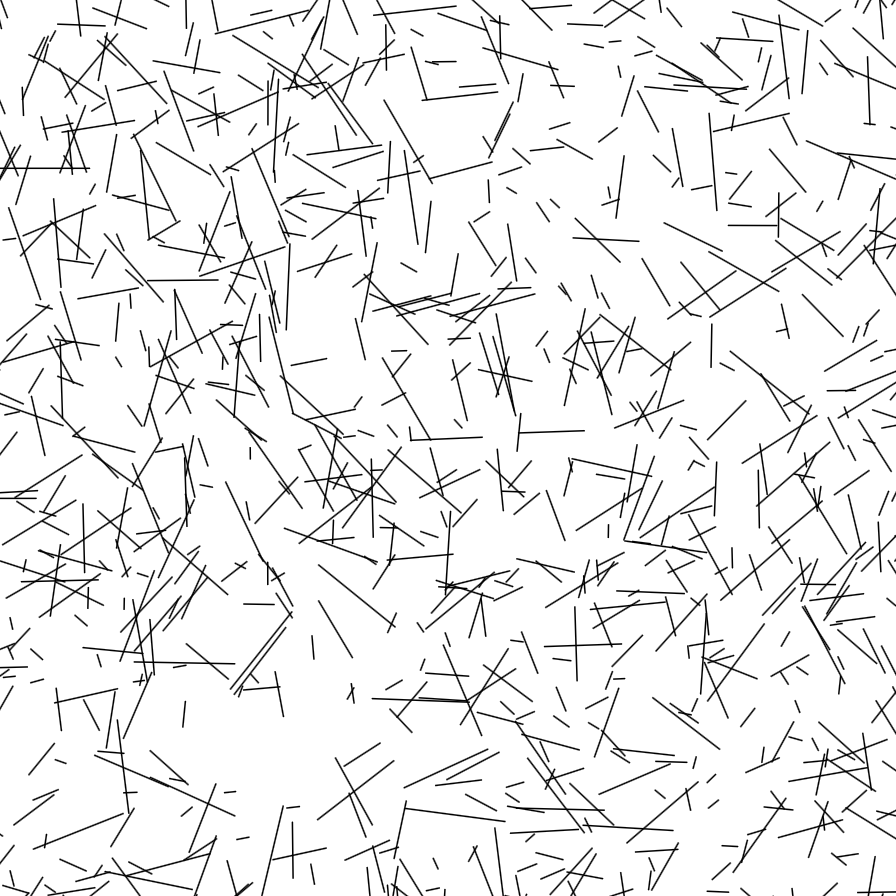
Give the GLSL for this pattern, as a WebGL 1 fragment shader.

```glsl
precision highp float;
// Scattered thin black needles of mixed length and direction on white paper.
// A grid holds several candidate needles per cell; gradient noise decides how
// many survive, giving loose clumps and gaps. Each pixel checks 3x3 cells.

uniform vec2 u_resolution;

const vec3 PAPER = vec3(1.0);
const vec3 INK = vec3(0.0);
const float TAU = 6.2831853;
const float CELLS = 15.0;          // cells across the canvas
const int CANDIDATES = 8;          // possible needles per cell
const float KEEP_CHANCE = 0.467;   // mean share of candidates drawn
const float CLUMPING = 0.4;        // strength of the density variation
const float CLUMP_SCALE = 0.3;     // noise frequency per cell
const float SHORTEST = 0.012;      // needle lengths, in canvas units
const float LONGEST = 0.112;       // must stay below two cells
const float LENGTH_BIAS = 1.7;     // above 1 favours short needles
const float LINE_WIDTH = 0.0017;

vec3 hash3(vec3 p) {
  p = fract(p * vec3(0.1031, 0.1030, 0.0973));
  p += dot(p, p.yxz + 33.33);
  return fract((p.xxy + p.yxx) * p.zyx);
}

vec2 direction(float turn) {
  return vec2(cos(turn * TAU), sin(turn * TAU));
}

// Contribution of one lattice corner to the gradient noise
float cornerSlope(vec2 corner, vec2 p) {
  return dot(direction(hash3(vec3(corner, 71.0)).x), p - corner);
}

float gradientNoise(vec2 p) {
  vec2 i = floor(p);
  vec2 f = p - i;
  vec2 w = f * f * f * (f * (f * 6.0 - 15.0) + 10.0);
  float low = mix(cornerSlope(i, p), cornerSlope(i + vec2(1.0, 0.0), p), w.x);
  float high = mix(cornerSlope(i + vec2(0.0, 1.0), p),
                   cornerSlope(i + vec2(1.0, 1.0), p), w.x);
  return mix(low, high, w.y);
}

// Distance to a segment given by its middle, unit axis and half length
float segmentDistance(vec2 p, vec2 middle, vec2 axis, float halfLength) {
  vec2 q = p - middle;
  float along = clamp(dot(q, axis), -halfLength, halfLength);
  return length(q - axis * along);
}

// Ink coverage, softened over the pixel's extent across the line
float lineCoverage(float dist, float width, vec2 axis, float pixel) {
  float soft = 0.5 * pixel * (abs(axis.x) + abs(axis.y));
  return clamp((0.5 * width + soft - dist) / (2.0 * soft), 0.0, 1.0);
}

// Share of paper left bare by the needles of one cell
float cellPaper(vec2 p, vec2 cell, float pixel) {
  float keep = KEEP_CHANCE + CLUMPING * gradientNoise(cell * CLUMP_SCALE);
  float bare = 1.0;
  for (int k = 0; k < CANDIDATES; k++) {
    vec3 id = vec3(cell + 40.0, float(k) * 7.0 + 3.0);
    vec3 place = hash3(id);
    if (place.z < keep) {
      vec3 shape = hash3(id + vec3(113.0, 57.0, 91.0));
      vec2 middle = (cell + place.xy) / CELLS;
      vec2 axis = direction(shape.x);
      float len = mix(SHORTEST, LONGEST, pow(shape.y, LENGTH_BIAS));
      float dist = segmentDistance(p, middle, axis, 0.5 * len);
      bare *= 1.0 - lineCoverage(dist, LINE_WIDTH, axis, pixel);
    }
  }
  return bare;
}

void main() {
  float pixel = 1.0 / min(u_resolution.x, u_resolution.y);
  vec2 p = gl_FragCoord.xy * pixel;
  vec2 home = floor(p * CELLS);

  // Needles can reach in from the neighbouring cells
  float bare = 1.0;
  for (int y = -1; y <= 1; y++) {
    for (int x = -1; x <= 1; x++) {
      bare *= cellPaper(p, home + vec2(float(x), float(y)), pixel);
    }
  }
  gl_FragColor = vec4(mix(INK, PAPER, bare), 1.0);
}
```
